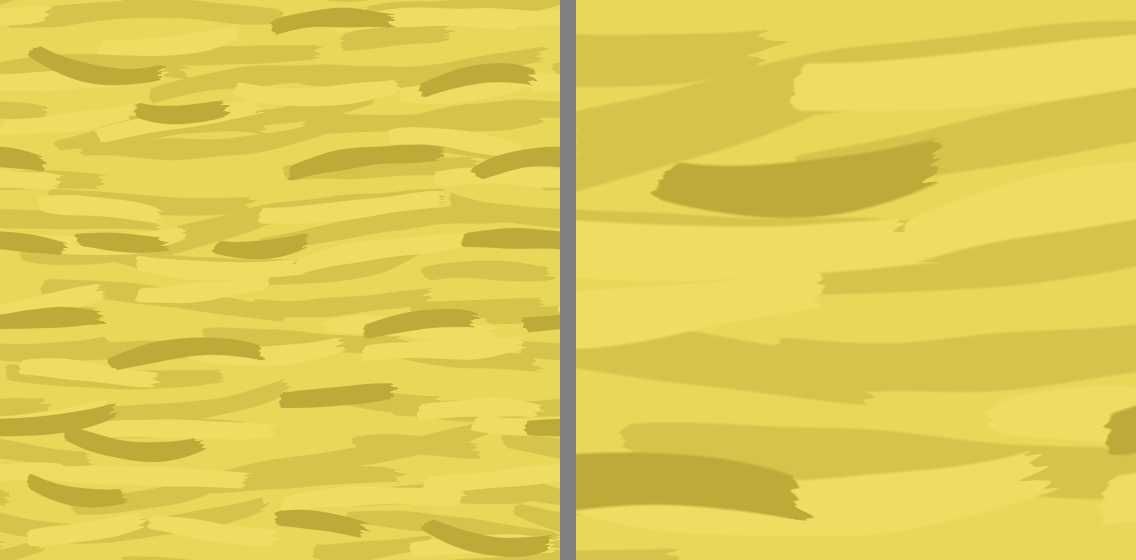
Left: the whole. Right: its middle third, enlarged.
Write a Shadertoy shader that draws this texture.

```glsl
// Straw-yellow field of overlapping, gently curved horizontal brush strokes.

#define BASE_COLOR   vec3(0.918, 0.839, 0.345)
#define SHADE_COLOR  vec3(0.845, 0.762, 0.298)
#define LIGHT_COLOR  vec3(0.937, 0.863, 0.390)
#define DARK_COLOR   vec3(0.745, 0.667, 0.222)
#define HALF_WIDTH   0.0155
#define TILT         0.17
#define BRISTLE_FREQ 170.0
#define BRISTLE_SIZE 0.014
#define EDGE_SOFT    0.0013

float hash(vec2 p) {
    vec3 q = fract(p.xyx * vec3(0.1031, 0.1030, 0.0973));
    q += dot(q, q.yzx + 33.33);
    return fract((q.x + q.y) * q.z);
}

// Gradient noise along one axis; the seed picks an independent curve.
float gradientNoise(float x, float seed) {
    float cell = floor(x), f = x - cell;
    float g0 = hash(vec2(cell + 50.0, seed)) * 2.0 - 1.0;
    float g1 = hash(vec2(cell + 51.0, seed)) * 2.0 - 1.0;
    float fade = f * f * f * (f * (f * 6.0 - 15.0) + 10.0);
    return 2.0 * mix(g0 * f, g1 * (f - 1.0), fade);
}

// Signed distance to a bent stroke with a frayed right end.
float strokeDistance(vec2 p, float halfLength, float bend, float seed) {
    float tilt = TILT * (hash(vec2(seed, 3.1)) * 2.0 - 1.0);
    float sway = 0.06 * (hash(vec2(seed, 5.7)) * 2.0 - 1.0);

    // Follow the centre curve: along is its length axis, across its normal.
    float s = p.x / halfLength;
    float center = p.x * (tilt + 0.5 * bend * s + sway * s * s);
    float slope = tilt + bend * s + 3.0 * sway * s * s;
    float scale = inversesqrt(1.0 + slope * slope);
    float across = (p.y - center) * scale;
    float along = p.x + across * slope * scale;

    // Slanted, bristly ends.
    float slant = hash(vec2(seed, 8.3)) - 0.5;
    float fray = along > 0.0 ? 1.0 : 0.3;
    float bristles = gradientNoise(across * BRISTLE_FREQ, seed)
                   + 0.5 * gradientNoise(across * BRISTLE_FREQ * 2.1, seed + 7.0);
    float nearEnd = smoothstep(0.5, 1.0, abs(along) / halfLength);
    along += nearEnd * (slant * across + fray * BRISTLE_SIZE * bristles);

    // Pressure varies the width.
    float t = min(abs(along) / halfLength, 1.0);
    float width = HALF_WIDTH * (1.08 - 0.25 * t * t
                + 0.25 * gradientNoise(along * 9.0, seed + 13.0));
    float corner = along > 0.0 ? 0.002 : 0.008;
    vec2 q = abs(vec2(along, across)) - vec2(halfLength, width) + corner;
    return length(max(q, 0.0)) + min(max(q.x, q.y), 0.0) - corner;
}

// Coverage of one layer: a staggered, jittered grid of strokes that wraps.
float strokeLayer(vec2 p, int columns, int rows, vec2 lengthRange,
                  float maxBend, float seed) {
    float nearest = 1.0;
    for (int i = 0; i < columns * rows; i++) {
        float id = seed + float(i) * 1.37;
        vec2 cell = vec2(i % columns, i / columns);
        cell.x += fract(cell.y * 0.381);
        vec2 jitter = vec2(hash(vec2(id, 11.9)), hash(vec2(id, 17.3))) - 0.5;
        vec2 center = (cell + 0.5 + 0.75 * jitter) / vec2(columns, rows);
        vec2 local = fract(p - center + 0.5) - 0.5;
        if (abs(local.y) > 0.16) continue;

        float halfLength = mix(lengthRange.x, lengthRange.y, hash(vec2(id, 23.1)));
        float bend = maxBend * (hash(vec2(id, 29.7)) * 2.0 - 0.85);
        nearest = min(nearest, strokeDistance(local, halfLength, bend, id));
    }
    float soft = max(EDGE_SOFT, 0.7 / iResolution.y);
    return 1.0 - smoothstep(-soft, soft, nearest);
}

void mainImage(out vec4 fragColor, in vec2 fragCoord) {
    vec2 uv = fragCoord / iResolution.y;

    // Shaded strokes lie lowest, then highlights, then the dark accents.
    float shade = strokeLayer(uv, 4, 12, vec2(0.09, 0.25), 0.22, 12.0);
    float light = strokeLayer(uv, 3, 10, vec2(0.09, 0.18), 0.20, 141.0);
    float dark = strokeLayer(uv, 3, 6, vec2(0.065, 0.15), 0.48, 263.0);

    vec3 color = mix(BASE_COLOR, SHADE_COLOR, shade);
    color = mix(color, LIGHT_COLOR, light);
    color = mix(color, DARK_COLOR, dark);
    fragColor = vec4(color, 1.0);
}
```
